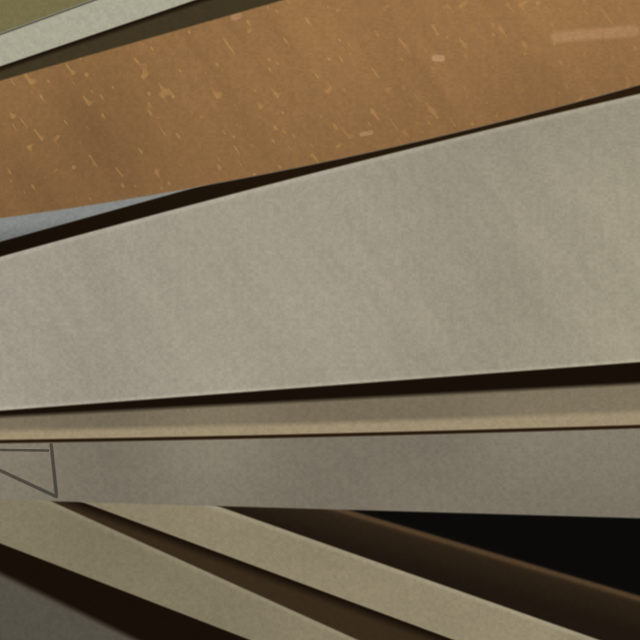
Give the GLSL for this texture, as a WebGL 2 fragment shader.

```glsl
#version 300 es
precision highp float;
// A fanned stack of worn wooden boards with dark gaps between them.
// Each board is painted below a slightly bowed edge line, from top to bottom;
// value noise stretched along the grain adds streaks, blotches and specks.

uniform vec2 u_resolution;
out vec4 fragColor;

const vec3 OLIVE = vec3(0.46, 0.43, 0.29);
const vec3 PALE = vec3(0.66, 0.65, 0.57);
const vec3 UMBER = vec3(0.25, 0.21, 0.14);
const vec3 BROWN = vec3(0.55, 0.41, 0.26);
const vec3 BLUE_GREY = vec3(0.52, 0.53, 0.52);
const vec3 GAP = vec3(0.09, 0.06, 0.03);
const vec3 CREAM = vec3(0.62, 0.59, 0.52);
const vec3 TAUPE = vec3(0.47, 0.43, 0.35);
const vec3 BEVEL = vec3(0.61, 0.55, 0.44);
const vec3 GREY = vec3(0.49, 0.46, 0.40);
const vec3 BLACK = vec3(0.045, 0.04, 0.035);
const vec3 DARK_WOOD = vec3(0.19, 0.145, 0.095);
const vec3 BEAM = vec3(0.56, 0.52, 0.42);
const float SOFT = 0.0025;       // edge softness
const float GRAIN_ANGLE = -0.95; // streak direction on the wide boards
const float GRAIN_AMOUNT = 0.07;
const float SPECK_AMOUNT = 0.05;

float hash(vec2 p) {
  return fract(sin(dot(p, vec2(127.1, 311.7))) * 43758.5453);
}

float noise(vec2 p) {
  vec2 i = floor(p), f = fract(p);
  f = f * f * (3.0 - 2.0 * f);
  return mix(mix(hash(i), hash(i + vec2(1, 0)), f.x),
             mix(hash(i + vec2(0, 1)), hash(i + vec2(1, 1)), f.x), f.y);
}

// Signed depth below a line from the left to the right side, with a bow.
float depth(vec2 p, float left, float right, float bow) {
  return mix(left, right, p.x) + bow * 4.0 * p.x * (1.0 - p.x) - p.y;
}

float cover(float d) { return smoothstep(-SOFT, SOFT, d); }

// Thin bright or dark line running just below an edge.
float rim(float d, float width) {
  return exp(-pow((d - width) / width, 2.0));
}

float stroke(vec2 p, vec2 a, vec2 b, float width) {
  vec2 ab = b - a;
  float t = clamp(dot(p - a, ab) / dot(ab, ab), 0.0, 1.0);
  return 1.0 - smoothstep(0.3 * width, width, length(p - a - ab * t));
}

void main() {
  vec2 p = gl_FragCoord.xy / u_resolution;

  // Grain fields
  float c = cos(GRAIN_ANGLE), s = sin(GRAIN_ANGLE);
  vec2 g = vec2(c * p.x + s * p.y, c * p.y - s * p.x);
  float streak = 0.6 * noise(g * vec2(4.0, 24.0)) + 0.4 * noise(g * vec2(12.0, 75.0)) - 0.5;
  float blotch = noise(p * 6.0 + 3.0) - 0.5;
  float fine = 0.5 * noise(p * 170.0) + 0.5 * noise(p * 310.0) - 0.5;
  float pits = smoothstep(0.81, 0.95, noise(g * vec2(75.0, 130.0)));

  // Narrow boards in the upper left corner
  vec3 col = OLIVE;
  float d = depth(p, 0.948, 1.312, 0.0);
  col = mix(col, PALE, cover(d));
  col *= 1.0 - 0.4 * rim(d, 0.002);
  d = depth(p, 0.896, 1.236, 0.0);
  col = mix(col, mix(GAP, UMBER, smoothstep(0.0, 0.012, d)), cover(d));

  // Wide brown board
  vec3 brown = BROWN * (0.92 + 0.1 * p.x + 0.1 * smoothstep(0.75, 1.0, p.y));
  brown *= 1.0 + 1.4 * GRAIN_AMOUNT * streak + 0.12 * blotch;
  brown += vec3(0.10, 0.08, 0.04) * pits * (1.0 - 0.6 * p.x);
  float chips = stroke(p, vec2(0.87, 0.942), vec2(0.99, 0.952), 0.013) * 0.65
    + stroke(p, vec2(0.68, 0.909), vec2(0.69, 0.909), 0.008)
    + stroke(p, vec2(0.366, 0.973), vec2(0.373, 0.976), 0.008) * 0.7
    + stroke(p, vec2(0.565, 0.79), vec2(0.58, 0.793), 0.005) * 0.7;
  brown = mix(brown, vec3(0.72, 0.56, 0.42), 0.8 * min(chips, 1.0));
  col = mix(col, brown, cover(depth(p, 0.874, 1.159, 0.0)));

  // Bluish sliver and the gap beneath the brown board
  float brownEdge = depth(p, 0.659, 0.867, -0.018);
  float sliver = depth(p, 0.622, 0.90, 0.0);
  col = mix(col, BLUE_GREY * (1.0 - 7.0 * max(brownEdge - 0.012, 0.0)), cover(brownEdge));
  col = mix(col, GAP * (1.0 + 0.8 * p.x), cover(brownEdge) * cover(sliver));

  // Wide cream board
  d = depth(p, 0.599, 0.854, 0.006);
  vec3 cream = CREAM * (1.0 + GRAIN_AMOUNT * streak + 0.05 * blotch);
  cream += vec3(0.0, 0.0, 0.025) * (0.5 - p.x);
  cream *= 1.0 - 0.05 * smoothstep(0.5, 0.75, p.x) + 0.04 * smoothstep(0.75, 1.0, p.x);
  cream += 0.05 * rim(d, 0.004);
  col = mix(col, cream, cover(d));

  // Gap, taupe board with a pale bevel, then the grey board
  d = depth(p, 0.358, 0.434, 0.0);
  col += 0.05 * rim(-d, 0.003);
  col = mix(col, GAP, cover(d));
  d = depth(p, 0.3515, 0.4036, 0.0);
  col = mix(col, TAUPE * (1.0 + 0.12 * blotch), smoothstep(-SOFT, 0.008, d));
  d = depth(p, 0.327, 0.357, -0.003);
  col = mix(col, BEVEL, smoothstep(-0.006, 0.006, d));
  d = depth(p, 0.3125, 0.336, -0.002);
  col = mix(col, GAP * 1.6, cover(d));
  vec3 grey = GREY * (1.04 - 0.08 * p.x + 0.16 * blotch);
  float pencil = stroke(p, vec2(0.08, 0.305), vec2(0.088, 0.228), 0.004)
    + stroke(p, vec2(0.0, 0.265), vec2(0.088, 0.224), 0.004)
    + stroke(p, vec2(0.0, 0.297), vec2(0.075, 0.296), 0.003);
  grey *= 1.0 - 0.4 * min(pencil, 1.0);
  col = mix(col, grey, cover(depth(p, 0.3075, 0.331, -0.002)));

  // Diagonal beams, from the dark right side to the lower left
  vec3 low = BLACK;
  d = depth(p, 0.365, 0.069, 0.0);
  low = mix(low, DARK_WOOD * (1.0 - 6.0 * clamp(d, 0.0, 0.06)), cover(d));
  low += vec3(0.13, 0.10, 0.07) * rim(d, 0.005);
  d = depth(p, 0.329, -0.022, 0.0);
  low = mix(low, BEAM * (1.0 + 0.12 * blotch) + 0.05 * rim(d, 0.004), cover(d));
  d = depth(p, 0.263, -0.108, 0.0);
  low = mix(low, mix(GAP, DARK_WOOD * 1.15, smoothstep(0.0, 0.02, d)), cover(d));
  d = depth(p, 0.253, -0.199, 0.0);
  low = mix(low, BEAM * (0.92 + 0.12 * blotch) + 0.04 * rim(d, 0.004), cover(d));
  low = mix(low, GAP, cover(depth(p, 0.151, -0.236, 0.0)));
  low = mix(low, GREY * 0.68, smoothstep(-0.004, 0.012, depth(p, 0.108, -0.38, 0.0)));
  col = mix(col, low, cover(depth(p, 0.219, 0.190, 0.0)));

  // Fine surface speckle, weaker in the shadows
  col *= 1.0 + 2.0 * SPECK_AMOUNT * fine;
  fragColor = vec4(clamp(col, 0.0, 1.0), 1.0);
}
```
